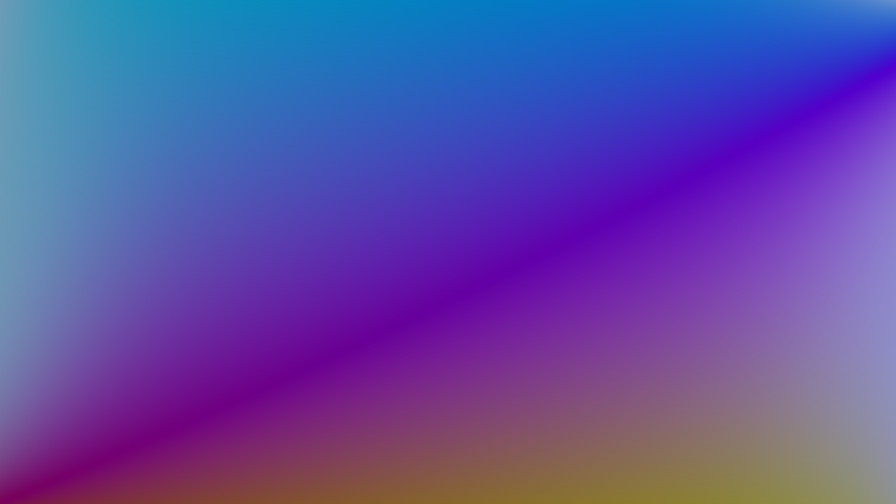
Reproduce this background procedurally as a Shadertoy shader.

```glsl
// A soft colour gradient folded along a rising violet crease: blue above, olive and lavender below.

// Height of the crease at horizontal position x.
float creaseHeight(float x) {
    return x * (0.74 + 0.13 * x);
}

// Rises from 0 at t = 0 to 1 at t = 1, steeper at the start for larger rates.
float saturate01(float t, float rate) {
    return (1.0 - exp(-rate * t)) / (1.0 - exp(-rate));
}

// Distance from the crease with a softened tip.
float softDistance(float d, float softness) {
    return sqrt(d * d + softness * softness) - softness;
}

// Colour along the crease, magenta to violet.
vec3 creaseColor(float x) {
    return vec3(mix(120.0, 82.0, x), 0.0, mix(85.0, 208.0, pow(x, 0.7))) / 255.0;
}

// Blue side: t runs from the crease to the top edge.
vec3 upperColor(float x, float t, vec3 crease) {
    float leftFocus = pow(1.0 - x, 9.0);
    vec3 top = vec3(110.0 * exp(-9.0 * x) + 120.0 * pow(x, 9.0),
                    mix(155.0, 100.0, x) + 50.0 * pow(x, 12.0),
                    mix(182.0, 205.0, x)) / 255.0;
    float redFade = 1.0 - pow(t, mix(2.2, 0.6, x));
    float red = crease.r * redFade + top.r * t * t * t;
    float green = top.g * saturate01(t, 0.5 + 6.5 * leftFocus);
    float blue = mix(crease.b, top.b, saturate01(t, 3.0 + 6.0 * leftFocus));
    return vec3(red, green, blue);
}

// Olive side: t runs from the crease to the bottom edge.
vec3 lowerColor(float x, float t, vec3 crease) {
    float rightFocus = pow(x, 8.0);
    vec3 bottom = vec3(mix(115.0, 142.0, sqrt(x)),
                       145.0 * sqrt(x),
                       40.0 + 30.0 * exp(-8.0 * x) + 100.0 * pow(x, 10.0)) / 255.0;
    float red = mix(crease.r, bottom.r, saturate01(t, 2.5 + 6.0 * rightFocus));
    float green = bottom.g * saturate01(t, 0.4 + 5.0 * rightFocus);
    float blue = mix(crease.b, bottom.b, pow(t, 1.3 + 0.8 * x + 2.0 * rightFocus));
    return vec3(red, green, blue);
}

void mainImage(out vec4 fragColor, in vec2 fragCoord) {
    vec2 uv = fragCoord / iResolution.xy;
    float height = creaseHeight(uv.x);
    float offset = uv.y - height;
    float span = offset > 0.0 ? 1.0 - height : height;
    float t = clamp(softDistance(offset, 0.006) / max(span, 0.001), 0.0, 1.0);

    vec3 crease = creaseColor(uv.x);
    vec3 color = offset > 0.0 ? upperColor(uv.x, t, crease)
                              : lowerColor(uv.x, t, crease);
    fragColor = vec4(clamp(color, 0.0, 1.0), 1.0);
}
```
